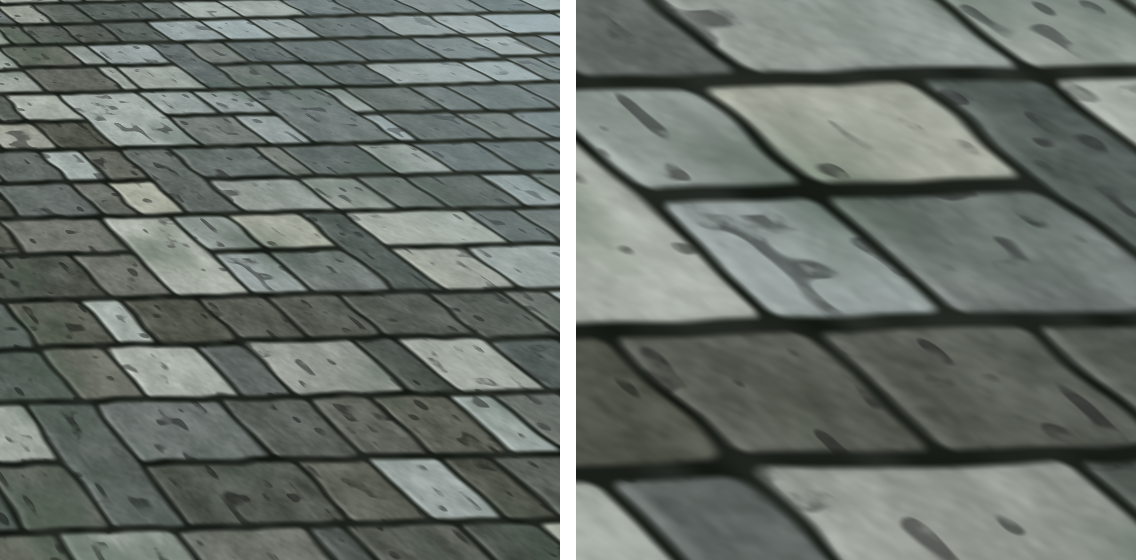
Left: the whole. Right: its middle third, enlarged.
Write a WebGL 1 fragment shader that draws this texture.

```glsl
precision highp float;
// Weathered stone paving seen obliquely: the ground is projected in perspective,
// cut into bands two courses high, and each band into jittered blocks of up to
// six setts, some of which span both courses. Noise adds wear, pits and moss.

uniform vec2 u_resolution;

#define HORIZON 0.992      // height of the vanishing line above the canvas
#define VANISH_X -1.15     // where the slanted joints converge
#define TILT 0.022         // slope of the courses
#define COURSE 0.03525     // course spacing in inverse depth
#define COURSE_START 0.5176
#define BLOCK 0.26         // width of a block of about three setts
#define JOINT 0.003        // half width of a joint at unit depth
#define ROUNDING 0.007     // corner radius at unit depth
#define LIGHT_SHARE 0.34   // share of pale setts
#define WEAR 0.17          // strength of the mottling

const vec3 JOINT_DARK = vec3(0.07, 0.09, 0.07);
const vec3 STONE_DARK = vec3(0.29, 0.31, 0.28);
const vec3 STONE_MID = vec3(0.47, 0.49, 0.47);
const vec3 STONE_PALE = vec3(0.65, 0.68, 0.65);
const vec3 MOSS = vec3(0.27, 0.34, 0.28);
const vec3 SKY_SHEEN = vec3(0.61, 0.69, 0.72);

float hash(vec2 p) {
  p = fract(p * vec2(0.1031, 0.1137) + 0.37);
  p += dot(p, p.yx + 33.33);
  return fract((p.x + p.y) * p.x * 17.31);
}

float noise(vec2 p) {
  vec2 i = floor(p), f = fract(p);
  f = f * f * (3.0 - 2.0 * f);
  return mix(mix(hash(i), hash(i + vec2(1.0, 0.0)), f.x),
             mix(hash(i + vec2(0.0, 1.0)), hash(i + vec2(1.0, 1.0)), f.x), f.y);
}

float fbm(vec2 p) {
  float sum = 0.0, amp = 0.5;
  for (int i = 0; i < 4; i++) {
    sum += amp * noise(p);
    p = p * 2.03 + 17.1;
    amp *= 0.5;
  }
  return sum / 0.9375;
}

// Jittered left edge of a block within its band
float blockEdge(float cell, float band) {
  return cell + 0.35 * (hash(vec2(cell, band) + 51.7) - 0.5);
}

void main() {
  vec2 uv = gl_FragCoord.xy / u_resolution;

  // Ground plane: courses across, slanted joints along u
  float depth = 1.0 - uv.y + TILT * (uv.x - 0.5) + HORIZON;
  float course = (1.0 / depth - COURSE_START) / COURSE;
  float u = (uv.x - VANISH_X) / (depth * BLOCK);
  vec2 ground = vec2(u * 4.0, course);
  vec2 wobble = vec2(noise(ground * 3.0), noise(ground * 3.0 + 40.0)) - 0.5;
  u += 0.025 * wobble.x;
  course += 0.05 * wobble.y;

  // Block within the band
  float band = floor(course * 0.5);
  float v = course - 2.0 * band;
  float s = u + 7.0 * hash(vec2(band, 9.0));
  float cell = floor(s);
  if (s < blockEdge(cell, band)) cell -= 1.0;
  else if (s > blockEdge(cell + 1.0, band)) cell += 1.0;
  float start = blockEdge(cell, band);
  float width = blockEdge(cell + 1.0, band) - start;
  float t = (s - start) / width;
  vec2 id = vec2(cell, band);

  // Sett within the block; a tall sett shares its cut between both courses
  float kind = hash(id + 23.3);
  bool tallLeft = kind < 0.27, tallRight = kind > 0.78;
  float split = 1.0 + 0.14 * (hash(id + 71.9) - 0.5);
  float lane = step(split, v);
  float cutA = mix(0.23, 0.48, hash(id + 11.0 + (tallLeft ? 0.0 : lane * 37.0)));
  float cutB = mix(0.57, 0.77, hash(id + 83.0 + (tallRight ? 0.0 : lane * 29.0)));
  float slot = step(cutA, t) + step(cutB, t);
  bool tall = (slot < 0.5 && tallLeft) || (slot > 1.5 && tallRight);
  float left = slot < 0.5 ? 0.0 : (slot < 1.5 ? cutA : cutB);
  float right = slot < 0.5 ? cutA : (slot < 1.5 ? cutB : 1.0);
  float near = tall ? 0.0 : lane * split;
  float far = tall ? 2.0 : mix(split, 2.0, lane);

  // Distance to the rounded sett outline, in canvas units over depth
  float toLeft = (t - left) * width * BLOCK * 0.75;
  float toRight = (right - t) * width * BLOCK * 0.75;
  float toCourse = min(v - near, far - v) * COURSE * depth;
  vec2 inset = vec2(min(toLeft, toRight) + 0.0011, toCourse);
  float edge = ROUNDING - length(max(ROUNDING - inset, 0.0));
  float soft = 0.0016 + 0.7 / u_resolution.y;
  float stone = smoothstep(JOINT - soft, JOINT + soft, edge);

  // Tone of each sett
  vec2 key = id * vec2(3.0, 2.0) + vec2(slot, tall ? 0.0 : lane);
  float pick = hash(key + 131.0), shade = hash(key + 197.0);
  bool pale = pick < (tall ? 0.1 : LIGHT_SHARE);
  vec3 color = pale ? mix(STONE_MID, STONE_PALE, 0.55 + 0.5 * shade)
                    : mix(STONE_DARK, STONE_MID, shade * 0.85);
  color *= 1.0 + 0.05 * (hash(key + 241.0) - 0.5) * vec3(1.0, 0.0, -1.5);

  // Wear: mottling, moss, pits and pale worn left edges
  float mottle = fbm(ground * 3.5 + key * 5.0);
  color += WEAR * (mottle - 0.5) + 0.05 * (noise(ground * 16.0) - 0.5);
  color = mix(color, MOSS, 0.45 * smoothstep(0.55, 0.8, fbm(ground * 0.6 + 60.0)));
  float pits = smoothstep(0.73, 0.87, noise(ground * vec2(6.0, 5.0) + key * 3.0));
  color *= 1.0 - 0.42 * pits * smoothstep(0.35, 0.6, mottle);
  color += 0.07 * smoothstep(0.002, 0.004, toLeft) * (1.0 - smoothstep(0.004, 0.009, toLeft));
  color *= mix(0.84, 1.0, smoothstep(0.003, 0.010, edge + 0.003));

  // Sky sheen toward the far right, then the joints
  float sheen = smoothstep(0.75, 1.75, uv.y + 0.7 * uv.x);
  color = mix(color, SKY_SHEEN, 0.55 * sheen);
  vec3 joint = mix(JOINT_DARK, STONE_DARK, 0.35 * noise(ground * 4.0 + 90.0) + 0.4 * sheen);
  gl_FragColor = vec4(clamp(mix(joint, color, stone), 0.0, 1.0), 1.0);
}
```
